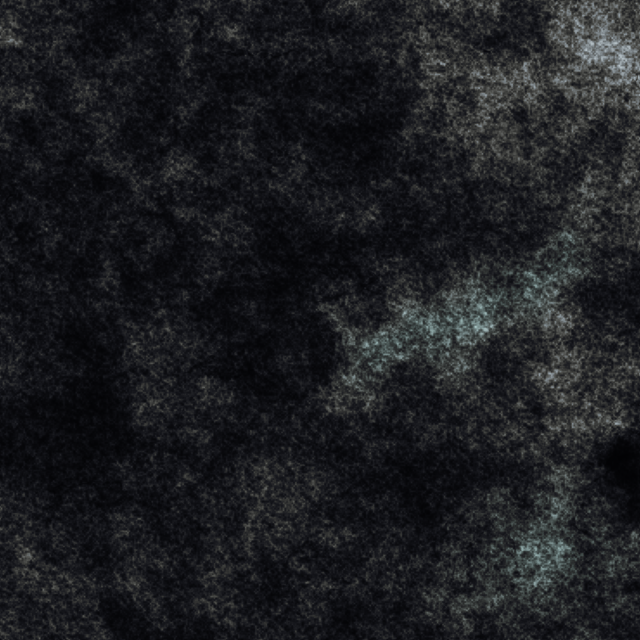
A Shadertoy shader for this texture:

```glsl
// Dark weathered stone: a broad light map, brightest at the upper right, is
// multiplied by warped fractal mottling, fine grain, faint strokes and cracks.
// Brightness then picks the tint, from blue-black through olive grey to pale teal.

float hash(vec2 p) {
    vec3 q = fract(vec3(p.xyx) * 0.1031);
    q += dot(q, q.yzx + 33.33);
    return fract((q.x + q.y) * q.z);
}

float noise(vec2 p) {
    vec2 i = floor(p), f = fract(p);
    f = f * f * (3.0 - 2.0 * f);
    return mix(mix(hash(i), hash(i + vec2(1, 0)), f.x),
               mix(hash(i + vec2(0, 1)), hash(i + vec2(1, 1)), f.x), f.y);
}

float fbm(vec2 p) {
    float sum = 0.0, total = 0.0, amp = 1.0;
    for (int i = 0; i < 6; i++) {
        sum += amp * noise(p);
        total += amp;
        p = mat2(1.6, 1.2, -1.2, 1.6) * p + 17.3;
        amp *= 0.62;
    }
    return sum / total;
}

// Soft round glow with the given centre and radii
float glow(vec2 p, vec2 centre, vec2 radius) {
    vec2 d = (p - centre) / radius;
    return exp(-dot(d, d));
}

// Soft glow along a line from a to b
float ridge(vec2 p, vec2 a, vec2 b, float width) {
    vec2 ab = b - a;
    float h = clamp(dot(p - a, ab) / dot(ab, ab), 0.0, 1.0);
    float d = length(p - a - h * ab) / width;
    return exp(-d * d);
}

// Thin dark lines where a noise field crosses its middle value
float cracks(vec2 p) {
    float line = 1.0 - smoothstep(0.0, 0.035, abs(fbm(p * 6.0) - 0.5));
    return line * smoothstep(0.5, 0.7, noise(p * 9.0 + 40.0));
}

// Sparse pale chips, one candidate per cell
float chips(vec2 p) {
    vec2 cell = floor(p * 90.0);
    vec2 spot = 0.3 + 0.4 * vec2(hash(cell + 7.0), hash(cell + 71.0));
    float d = length(fract(p * 90.0) - spot);
    return step(0.965, hash(cell + 133.0)) * (1.0 - smoothstep(0.06, 0.24, d));
}

void mainImage(out vec4 fragColor, in vec2 fragCoord) {
    vec2 p = fragCoord / iResolution.y;
    vec2 warp = vec2(fbm(p * 5.0 + 3.0), fbm(p * 5.0 + 60.0)) - 0.5;
    vec2 q = p + 0.22 * warp;

    // Broad light map
    float slope = ridge(q, vec2(0.58, 0.44), vec2(0.88, 0.62), 0.065);
    float lowerTeal = glow(q, vec2(0.86, 0.1), vec2(0.2, 0.15));
    float light = 0.066
        + 0.25 * glow(q, vec2(1.0, 0.93), vec2(0.27, 0.25))
        + 0.07 * glow(q, vec2(0.62, 1.0), vec2(0.16, 0.09))
        + 0.13 * slope
        + 0.09 * lowerTeal
        + 0.07 * glow(q, vec2(0.9, 0.4), vec2(0.28, 0.3))
        + 0.06 * glow(q, vec2(0.56, 0.16), vec2(0.16, 0.12))
        + 0.035 * glow(q, vec2(0.28, 0.26), vec2(0.07, 0.07))
        + 0.035 * glow(q, vec2(0.2, 0.82), vec2(0.22, 0.22));

    // Dark stains and a small pit
    float stain = 0.9 * glow(q, vec2(0.99, 0.27), vec2(0.06, 0.05))
        + 0.6 * glow(q, vec2(0.73, 0.27), vec2(0.07, 0.07))
        + 0.4 * glow(q, vec2(0.95, 0.66), vec2(0.07, 0.04))
        + 0.35 * glow(q, vec2(0.46, 0.62), vec2(0.13, 0.22))
        + 0.4 * glow(q, vec2(0.17, 0.38), vec2(0.16, 0.07))
        + 0.9 * glow(q, vec2(0.737, 0.94), vec2(0.013, 0.01));
    light *= 1.0 - min(stain, 0.92);

    // Mottling, strokes and grain, all as exponents of brightness
    float mottle = fbm(q * 9.0 + 11.0) - 0.5;
    float patches = fbm(p * 24.0 + 90.0) - 0.5;
    vec2 slant = mat2(0.8, 0.6, -0.6, 0.8) * p;
    float strokes = noise(p * vec2(22.0, 150.0)) - 0.5;
    float scratches = noise(slant * vec2(60.0, 230.0)) - 0.5;
    float grain = 0.55 * noise(p * 190.0) + 0.45 * noise(p * 370.0 + 9.0) - 0.5;
    float value = light * exp(3.6 * mottle + 2.2 * patches + 0.3 * strokes
        + 0.55 * scratches + 2.3 * grain);

    value *= 1.0 - 0.5 * cracks(p + 0.05 * warp);
    value += chips(p) * (0.05 + 0.5 * light) * smoothstep(-0.1, 0.15, mottle);
    value = 0.8 * (1.0 - exp(-value / 0.8));

    // Tint by brightness, with teal on the lit slope and lower corner
    vec3 tint = mix(vec3(0.92, 0.96, 1.15), vec3(1.01, 1.02, 0.96),
                    smoothstep(0.04, 0.2, value));
    tint = mix(tint, vec3(0.95, 1.01, 1.03), smoothstep(0.28, 0.5, value));
    float teal = clamp(slope + lowerTeal, 0.0, 1.0) * smoothstep(0.1, 0.25, value);
    tint = mix(tint, vec3(0.86, 1.05, 1.02), 0.75 * teal);

    vec3 color = value * tint + vec3(0.006, 0.007, 0.014);
    fragColor = vec4(color, 1.0);
}
```
